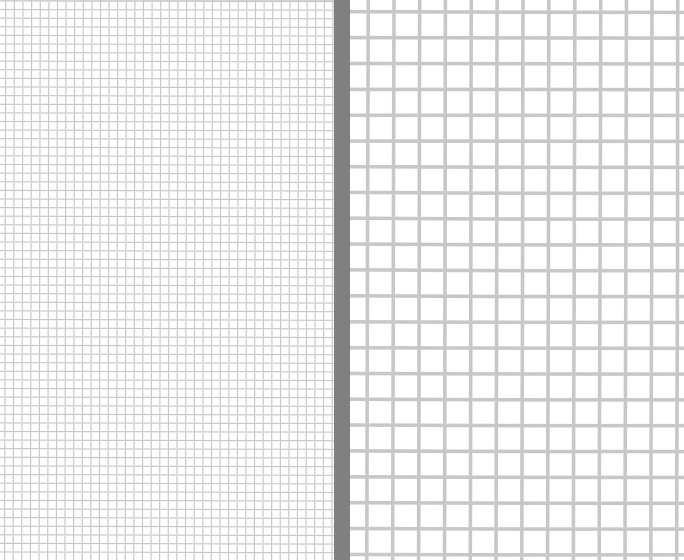
Left, the full canvas; right, a detail of the centre.
A WebGL 2 fragment shader for this pattern:

```glsl
#version 300 es
precision highp float;

uniform vec2 u_resolution;
out vec4 fragColor;

const float CELLS_DOWN = 65.03;            // grid cells per canvas height
const vec2 GRID_SHIFT = vec2(0.21, 0.37);  // line offset from the centre, in cells
const float TILT = 0.0021;                 // clockwise turn of the sheet, radians
const float LINE_WIDTH = 0.139;            // in cells
const float EDGE_SOFTNESS = 1.0;           // filter width in pixels
const float WOBBLE = 0.012;                // line drift, in cells
const float INK_VARIATION = 0.03;          // change in strength between lines
const float MOTTLE = 0.03;                 // change in strength along lines
const float TOP_EDGE = 0.0014;             // height of the shaded upper edge
const vec3 PAPER = vec3(1.0);
const vec3 INK = vec3(0.782);
const vec3 EDGE_SHADE = vec3(0.78);

float hash(vec2 p) {
    vec3 q = fract(vec3(p.xyx) * 0.1031);
    q += dot(q, q.yzx + 33.33);
    return fract((q.x + q.y) * q.z);
}

float noise(vec2 p) {
    vec2 cell = floor(p);
    vec2 f = fract(p);
    f = f * f * (3.0 - 2.0 * f);
    float low = mix(hash(cell), hash(cell + vec2(1.0, 0.0)), f.x);
    float high = mix(hash(cell + vec2(0.0, 1.0)), hash(cell + 1.0), f.x);
    return mix(low, high, f.y);
}

// Ink of one family of parallel lines, box filtered over a pixel
float ruledLines(float across, float along, float seed, float pixel) {
    float id = floor(across + 0.5);
    float drift = noise(vec2(along * 0.12, id * 0.35 + seed)) - 0.5;
    float d = across - id - drift * WOBBLE * 2.0;
    float halfLine = 0.5 * LINE_WIDTH;
    float halfPixel = 0.5 * pixel;
    float overlap = min(d + halfPixel, halfLine) - max(d - halfPixel, -halfLine);
    float strength = 1.0 + INK_VARIATION * (hash(vec2(id + 100.0, seed)) - 0.5);
    strength += MOTTLE * (noise(vec2(along * 0.8, id + seed)) - 0.5);
    return clamp(overlap / pixel, 0.0, 1.0) * strength;
}

void main() {
    // Tilted grid coordinates, measured from the canvas centre
    vec2 p = (gl_FragCoord.xy - 0.5 * u_resolution) / u_resolution.y;
    vec2 grid = vec2(p.x - TILT * p.y, p.y + TILT * p.x) * CELLS_DOWN - GRID_SHIFT;
    float pixel = EDGE_SOFTNESS * CELLS_DOWN / u_resolution.y;

    // Crossing lines
    float vertical = ruledLines(grid.x, grid.y, 17.0, pixel);
    float horizontal = ruledLines(grid.y, grid.x, 53.0, pixel);
    vec3 color = mix(PAPER, INK, max(vertical, horizontal));

    // Shaded upper edge of the sheet
    float fromTop = 0.5 - p.y;
    float edge = clamp((TOP_EDGE - fromTop) * u_resolution.y + 0.5, 0.0, 1.0);
    color = min(color, mix(PAPER, EDGE_SHADE, edge));

    fragColor = vec4(color, 1.0);
}
```
